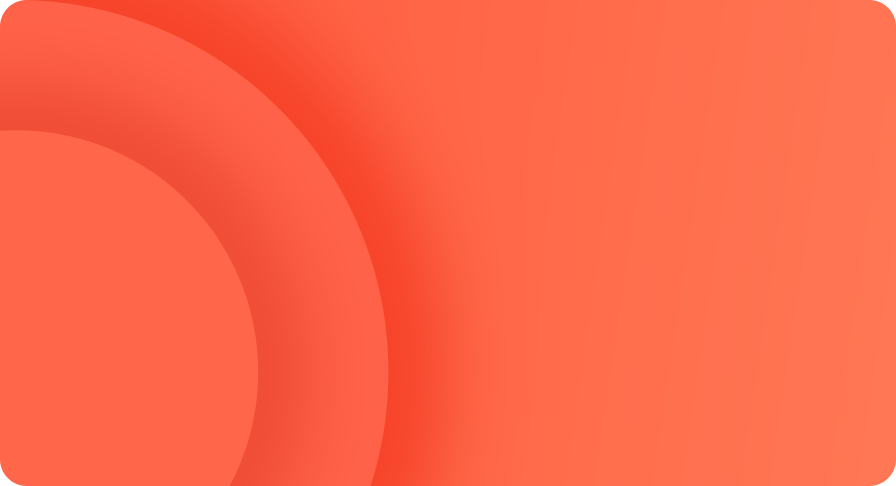
Reproduce this background procedurally as a Shadertoy shader.

```glsl
// A coral card with rounded corners and two concentric discs at the lower left.
// Each disc is a circle distance function casting a soft shadow on the layer
// beneath it; the base is a slightly tilted linear gradient.

// Coverage of a shape from its signed distance, smoothed over one pixel.
float coverage(float dist) {
    return clamp(0.5 - dist * iResolution.y, 0.0, 1.0);
}

// Soft shadow that fades with distance outside a shape.
float softShadow(float dist, float spread) {
    float t = max(dist, 0.0) / spread;
    return exp(-t * t);
}

float roundedBox(vec2 p, vec2 halfSize, float radius) {
    vec2 q = abs(p) - halfSize + radius;
    return length(max(q, 0.0)) + min(max(q.x, q.y), 0.0) - radius;
}

void mainImage(out vec4 fragColor, in vec2 fragCoord) {
    vec2 p = fragCoord / iResolution.y;
    float aspect = iResolution.x / iResolution.y;

    // Base gradient, growing lighter to the right
    float ramp = clamp((p.x - 0.15 * (p.y - 0.5)) / aspect, 0.0, 1.0);
    vec3 color = mix(vec3(1.0, 0.345, 0.235), vec3(1.0, 0.465, 0.330), ramp);

    // Concentric discs
    float centerDist = length(p - vec2(0.0335, 0.2344));
    float outerDisc = centerDist - 0.7656;
    float innerDisc = centerDist - 0.4976;

    // Outer disc over its shadow
    color = mix(color, vec3(0.965, 0.265, 0.165), 0.95 * softShadow(outerDisc, 0.145));
    vec3 ring = mix(vec3(1.0, 0.388, 0.285), vec3(0.945, 0.305, 0.215),
                    softShadow(innerDisc, 0.135));
    color = mix(color, ring, coverage(outerDisc));

    // Inner disc, flat
    color = mix(color, vec3(1.0, 0.400, 0.292), coverage(innerDisc));

    // White outside the rounded card
    vec2 halfCard = vec2(aspect, 1.0) * 0.5;
    float card = roundedBox(p - halfCard, halfCard, 0.055);
    color = mix(vec3(1.0), color, coverage(card));

    fragColor = vec4(color, 1.0);
}
```
